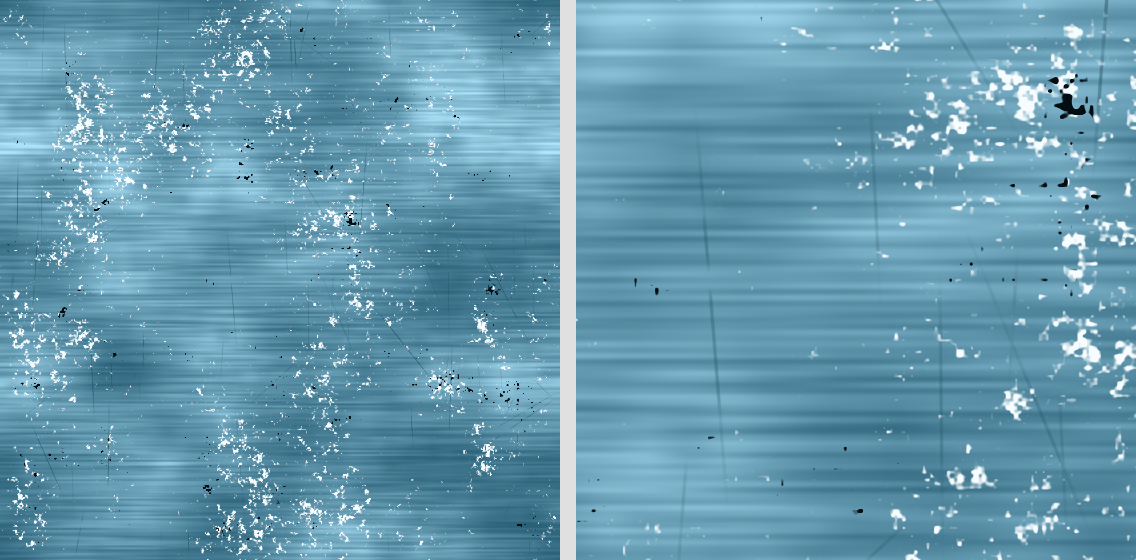
Left, the full canvas; right, a detail of the centre.
Reproduce this texture procedurally as a Shadertoy shader.

```glsl
// Worn, brushed blue metal that tiles: soft clouds of light under fine
// horizontal brush lines, with clustered white flecks, black pits and thin
// dark scratches. All noise wraps on whole numbers of cells.

const vec3 STEEL_BLUE = vec3(0.358, 0.571, 0.660);
const vec3 CHIP_WHITE = vec3(0.97, 0.99, 1.0);
const vec3 PIT_BLACK = vec3(0.01, 0.05, 0.07);
const vec3 SCRATCH_BLUE = vec3(0.10, 0.27, 0.34);
const int SCRATCH_COUNT = 64;

float hash(vec2 p, float seed) {
    return fract(sin(dot(p, vec2(127.1, 311.7)) + seed * 17.3) * 43758.5453);
}

// Whole cell index in 0..count-1; the half step guards against rounding.
vec2 wrapCell(vec2 cell, vec2 count) {
    return floor(mod(cell + 0.5, count));
}

// Value noise that repeats after "period" cells.
float wrapNoise(vec2 uv, vec2 period, float seed) {
    vec2 p = uv * period;
    vec2 cell = floor(p);
    vec2 f = p - cell;
    f = f * f * (3.0 - 2.0 * f);
    vec2 a = wrapCell(cell, period);
    vec2 b = wrapCell(cell + 1.0, period);
    float low = mix(hash(a, seed), hash(vec2(b.x, a.y), seed), f.x);
    float high = mix(hash(vec2(a.x, b.y), seed), hash(b, seed), f.x);
    return mix(low, high, f.y);
}

// Octaves of wrapping noise, normalised to 0..1.
float fractalNoise(vec2 uv, vec2 period, int octaves, float gain, float seed) {
    float sum = 0.0, total = 0.0, weight = 1.0;
    for (int i = 0; i < octaves; i++) {
        sum += weight * wrapNoise(uv, period, seed + float(i));
        total += weight;
        weight *= gain;
        period *= 2.0;
    }
    return sum / total;
}

// Tone along one brush line, shifted at random so the cells do not line up.
float lineTone(float x, float row, float cells, float seed) {
    float p = (x + hash(vec2(row, 3.0), seed)) * cells;
    float i = floor(p);
    vec2 ends = wrapCell(vec2(i, i + 1.0), vec2(cells));
    float a = hash(vec2(ends.x, row), seed + 1.0);
    float b = hash(vec2(ends.y, row), seed + 1.0);
    return mix(a, b, smoothstep(0.0, 1.0, p - i));
}

float brushLines(vec2 uv, float rows, float cells, float seed) {
    float y = uv.y * rows;
    float row = floor(y);
    vec2 pair = wrapCell(vec2(row, row + 1.0), vec2(rows));
    float lower = lineTone(uv.x, pair.x, cells, seed);
    float upper = lineTone(uv.x, pair.y, cells, seed);
    return mix(lower, upper, smoothstep(0.0, 1.0, y - row));
}

// Fine grain whose level is lifted where a broader mask is high.
float clusteredGrain(float grain, float mask, float gathering) {
    return grain + gathering * (mask - 0.5);
}

// One on the tile border, easing to zero at "reach" inside it.
float borderCalm(vec2 uv, float reach) {
    vec2 inset = 0.5 - abs(uv - 0.5);
    return 1.0 - smoothstep(0.0, reach, min(inset.x, inset.y));
}

// Tapered stroke through the origin, along "angle" from the vertical.
float stroke(vec2 p, float angle, float halfLength, float halfWidth) {
    vec2 along = vec2(sin(angle), cos(angle));
    float t = dot(p, along);
    float side = abs(dot(p, vec2(along.y, -along.x)));
    float taper = 1.0 - smoothstep(0.3, 1.0, abs(t) / halfLength);
    return taper * (1.0 - smoothstep(halfWidth * 0.4, halfWidth * 1.6, side));
}

// Mostly upright scratches; every third one leans freely.
float scratches(vec2 uv, float seed) {
    float amount = 0.0;
    for (int i = 0; i < SCRATCH_COUNT; i++) {
        vec2 id = vec2(float(i), 1.0);
        vec2 center = vec2(hash(id, seed), hash(id, seed + 1.0));
        vec2 p = fract(uv - center + 0.5) - 0.5;
        float lean = i % 3 == 0 ? 2.2 : 0.16;
        float angle = (hash(id, seed + 2.0) - 0.5) * lean;
        float halfLength = mix(0.02, 0.13, hash(id, seed + 3.0));
        float strength = mix(0.12, 0.5, hash(id, seed + 4.0));
        amount = max(amount, strength * stroke(p, angle, halfLength, 0.001));
    }
    return amount;
}

void mainImage(out vec4 fragColor, in vec2 fragCoord) {
    vec2 uv = fragCoord / iResolution.xy;

    // Clouded sheen and brush lines, stronger where the metal is bright.
    float cloud = fractalNoise(uv, vec2(5.0, 6.0), 4, 0.5, 2.0);
    float lines = 0.62 * brushLines(uv, 288.0, 8.0, 11.0)
                + 0.30 * brushLines(uv, 180.0, 6.0, 21.0)
                + 0.08 * brushLines(uv, 70.0, 5.0, 31.0);
    float tone = 0.46 * (cloud - 0.5) + 0.09 * smoothstep(0.56, 0.8, cloud);
    tone += (lines - 0.5) * (0.10 + 0.27 * cloud);
    vec3 color = STEEL_BLUE + tone;

    // Scratches, broken up along their length.
    float calm = borderCalm(uv, 0.03);
    float wear = smoothstep(0.2, 0.6, fractalNoise(uv, vec2(48.0), 2, 0.7, 41.0));
    color = mix(color, SCRATCH_BLUE, wear * (1.0 - calm) * scratches(uv, 51.0));

    // Tiny white flecks gather in upright drifts and thin out at the border.
    float drift = fractalNoise(uv, vec2(7.0, 5.0), 5, 0.75, 61.0) - 0.14 * calm;
    float fleck = fractalNoise(uv, vec2(105.0), 3, 0.9, 81.0);
    float chips = clusteredGrain(fleck, drift, 0.9);
    color = mix(color, CHIP_WHITE, smoothstep(0.69, 0.86, chips));

    // Small black pits in rare clumps.
    float clump = fractalNoise(uv, vec2(16.0), 3, 0.7, 71.0) - 0.2 * calm;
    float speck = fractalNoise(uv, vec2(160.0), 2, 1.0, 91.0);
    float pits = clusteredGrain(speck, clump, 1.3);
    color = mix(color, PIT_BLACK, smoothstep(1.04, 1.14, pits));

    fragColor = vec4(clamp(color, 0.0, 1.0), 1.0);
}
```
